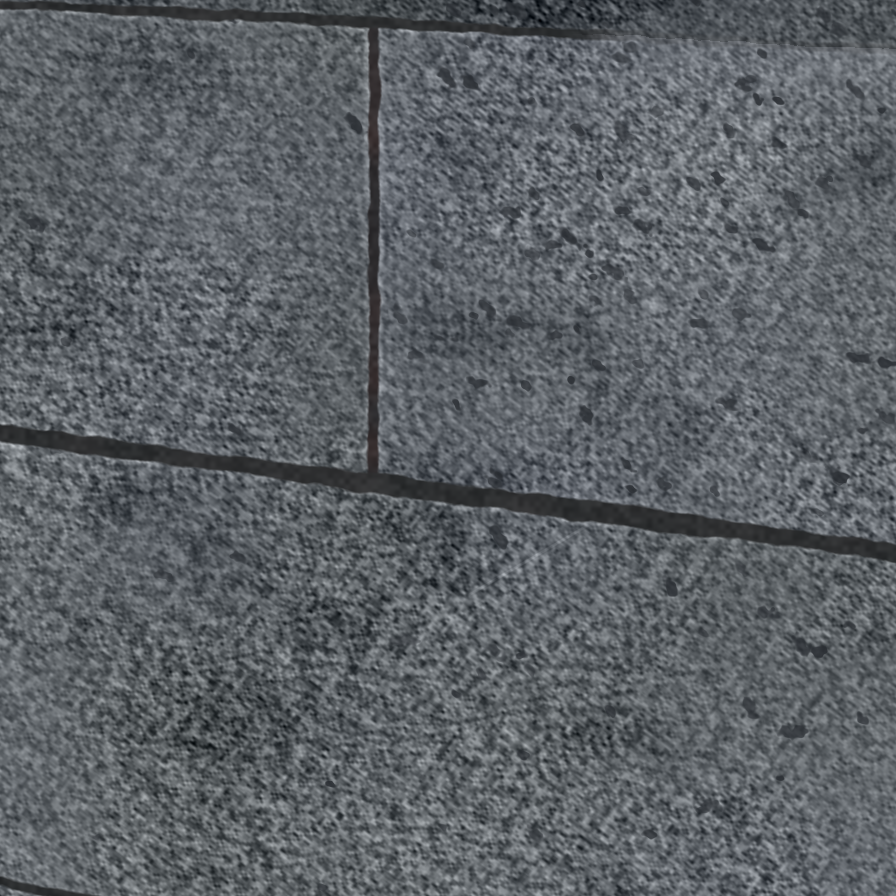
This texture is drawn by a three.js fragment shader. Its source:

```glsl
// Weathered blue-grey stone blocks in sloping courses with dark joints, grain and pits
#define COURSE_HEIGHT 0.48
#define COURSE_BASE 0.516
#define COURSE_SLOPE -0.132
#define SLOPE_CHANGE 0.08
#define BLOCK_LENGTH 1.2
#define BLOCK_OFFSET 0.417
#define BED_HALF_WIDTH 0.0102
#define THIN_HALF_WIDTH 0.0058
#define GRAIN_CONTRAST 0.5
#define PIT_GRID 30.0
#define RIB_COUNT 92.0
#define EDGE 0.0018

varying vec2 vUv;

float hash(vec2 p) {
  return fract(sin(dot(p, vec2(127.1, 311.7))) * 43758.5453);
}

float noise(vec2 p) {
  vec2 i = floor(p), f = fract(p);
  f = f * f * (3.0 - 2.0 * f);
  return mix(mix(hash(i), hash(i + vec2(1.0, 0.0)), f.x),
             mix(hash(i + vec2(0.0, 1.0)), hash(i + 1.0), f.x), f.y);
}

float fbm(vec2 p) {
  float sum = 0.0, amp = 0.5;
  for (int i = 0; i < 4; i++) {
    sum += amp * noise(p);
    p = p * 2.03 + 17.3;
    amp *= 0.5;
  }
  return sum / 0.9375;
}

vec2 rotate(vec2 p, float a) {
  float c = cos(a), s = sin(a);
  return vec2(c * p.x + s * p.y, c * p.y - s * p.x);
}

// Course coordinate: whole numbers lie on the bed joints
float courseAt(vec2 p) {
  float k = (p.y - COURSE_BASE - COURSE_SLOPE * p.x) / (COURSE_HEIGHT + SLOPE_CHANGE * p.x);
  return k + 0.02 * k * (k - 1.0);
}

// Share of grid cells that hold a pit
float pitDensity(vec2 p) {
  float right = smoothstep(0.42, 0.55, p.x);
  float upper = smoothstep(-0.05, 0.05, courseAt(p));
  vec2 d = p - vec2(0.58, 0.63);
  float cluster = exp(-dot(d, d) * 120.0);
  return 0.02 + right * mix(0.12, 0.26, upper) * (0.3 + 1.2 * noise(p * 7.0)) + 0.75 * cluster;
}

// Scattered chipped pits, stretched down to the right
float pits(vec2 p) {
  vec2 g = p * PIT_GRID;
  float rough = (noise(p * 190.0) - 0.5) * 1.1;
  float mask = 0.0;
  for (int j = -1; j <= 1; j++) {
    for (int i = -1; i <= 1; i++) {
      vec2 cell = floor(g) + vec2(float(i), float(j));
      vec2 centre = cell + vec2(hash(cell + 3.1), hash(cell + 8.7));
      float size = hash(cell + 21.4);
      vec2 d = rotate(g - centre, -0.5 + 1.1 * (hash(cell + 5.9) - 0.5));
      vec2 radius = vec2(0.17 + 0.3 * size * size, 0.1 + 0.09 * size);
      float shape = 1.0 - smoothstep(0.65, 1.2, length(d / radius) + rough);
      float present = step(hash(cell + 40.2), pitDensity(centre / PIT_GRID));
      mask = max(mask, shape * present * (0.55 + 0.45 * hash(cell + 60.5)));
    }
  }
  return mask;
}

void main() {
  vec2 p = vUv;
  vec2 q = p + 0.007 * (vec2(fbm(p * 45.0), fbm(p * 45.0 + 50.0)) - 0.5);

  // Courses and staggered blocks
  float course = courseAt(q);
  float row = floor(course), bed = floor(course + 0.5);
  float block = (q.x - BLOCK_OFFSET) / BLOCK_LENGTH + 0.5 * mod(row, 2.0);
  float bedSide = (course - bed) * (COURSE_HEIGHT + SLOPE_CHANGE * p.x);
  float headDist = abs(block - floor(block + 0.5)) * BLOCK_LENGTH;
  float upperBed = step(0.5, bed);
  float bedWidth = mix(THIN_HALF_WIDTH, BED_HALF_WIDTH, 1.0 - step(0.5, abs(bed)));
  float bedFade = 1.0 - 0.75 * upperBed * smoothstep(0.62, 0.72, p.x);
  float bedEdge = abs(bedSide) - bedWidth * (0.8 + 0.4 * noise(p * 14.0));
  float headEdge = headDist - THIN_HALF_WIDTH * (0.85 + 0.3 * noise(p * 30.0));
  float bedMask = (1.0 - smoothstep(-EDGE, EDGE, bedEdge)) * bedFade;
  float headMask = 1.0 - smoothstep(-EDGE, EDGE, headEdge);

  // Broad tone: right block paler, upper course in shade, soft stains
  float rightBlock = step(-0.5, row) * step(row, 0.5) * step(0.0, block);
  float tone = 0.392 + 0.025 * rightBlock - 0.08 * step(0.5, row);
  tone += 0.11 * (fbm(p * 4.0 + 2.0) - 0.5);
  tone -= 0.07 * smoothstep(0.56, 0.78, fbm(p * vec2(8.0, 11.0) + 31.0));

  // Slanted grain and vertical tooling ribs
  vec2 g = rotate(p, -0.65);
  float grain = 0.55 * noise(g * vec2(145.0, 225.0)) + 0.45 * noise(g * vec2(260.0, 350.0) + 9.0) - 0.5;
  float coarse = mix(0.8, 1.2, smoothstep(0.35, 0.65, fbm(p * 5.0 + 70.0)));
  tone += GRAIN_CONTRAST * grain * coarse;
  float ribArea = smoothstep(0.4, 0.65, noise(p * 4.5 + 12.0)) * (0.4 + 0.6 * rightBlock);
  tone += 0.022 * ribArea * sin(6.28318 * RIB_COUNT * p.x + 3.0 * noise(p * 40.0));

  // Pale worn lips beside the joints and one faint scratch
  float lip = max((1.0 - smoothstep(0.001, 0.007, bedEdge)) * (0.4 + 0.6 * step(bedSide, 0.0)) * bedFade,
                  1.0 - smoothstep(0.001, 0.008, headEdge));
  tone += 0.2 * lip * noise(p * 60.0 + 4.0);
  vec2 s = rotate(p - vec2(0.59, 0.375), 0.53);
  tone += 0.08 * (1.0 - smoothstep(0.0005, 0.0025, abs(s.y))) * (1.0 - smoothstep(0.06, 0.09, abs(s.x)));

  // Colour, pits and joint fill
  float blue = 0.018 + 0.014 * noise(p * 5.0 + 90.0) + 0.008 * rightBlock;
  vec3 stone = vec3(tone - 0.012, tone + 0.008, tone + blue);
  stone = mix(stone, vec3(0.165, 0.18, 0.2), 0.9 * pits(p));
  vec3 bedFill = mix(vec3(0.16, 0.17, 0.175), vec3(0.2, 0.2, 0.205), noise(p * 22.0));
  vec3 headFill = mix(vec3(0.17, 0.17, 0.18), vec3(0.23, 0.19, 0.19), noise(p * 26.0));
  vec3 fillGrain = vec3(0.07 * (noise(p * 160.0) - 0.5));
  vec3 colour = mix(stone, headFill + fillGrain, headMask);
  colour = mix(colour, bedFill + fillGrain, bedMask);
  gl_FragColor = vec4(clamp(colour, 0.0, 1.0), 1.0);
}
```
